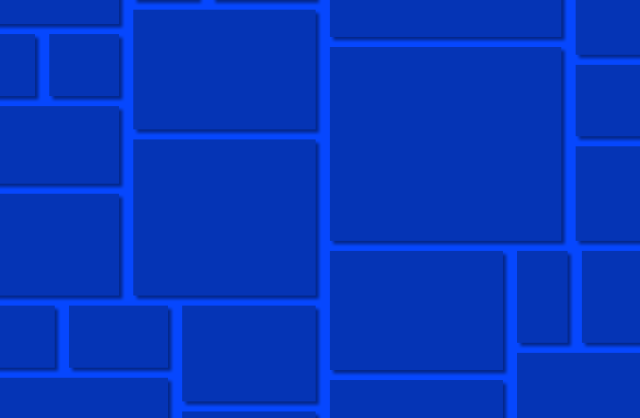
Give the GLSL for this background, as a Shadertoy shader.

```glsl
// A wall of flat blue tiles with soft drop shadows on a brighter blue ground.
// Each half is cut by a horizontal break, each part by a vertical seam, and each
// block is stacked with uneven rows; broad even rows are split into two tiles.

const vec3 GROUND_COLOR = vec3(0.025, 0.280, 0.995);
const vec3 TILE_COLOR   = vec3(0.018, 0.203, 0.710);

// Layout, in units of canvas height
const vec3 OUTER_EDGES  = vec3(-0.02, 0.785, 1.62);  // left, middle, right
const vec2 BREAK_HEIGHT = vec2(0.273, 0.404);        // per half
const vec2 UPPER_SEAMS  = vec2(0.315, 1.373);
const vec2 LOWER_SEAMS  = vec2(0.432, 1.233);
const vec4 UPPER_PITCH  = vec4(0.225, 0.334, 0.410, 0.210);  // per column
const vec4 LOWER_PITCH  = vec4(0.145, 0.213, 0.260, 0.205);
const float ROW_JITTER  = 0.20;
const float ROW_PHASE   = 1.25;
const float SPLIT_RATIO = 1.56;  // even rows broader than this are split
const float SPLIT_AT    = 0.40;
const int   MAX_ROWS    = 12;

// Gutters: narrow at upper left, wide at lower right to hold the shadow
const vec2 PAD_LOW  = vec2(0.004, 0.020);  // left, bottom
const vec2 PAD_HIGH = vec2(0.030, 0.004);  // right, top

const vec2  SHADOW_OFFSET  = vec2(0.008, -0.008);
const float SHADOW_SOFT    = 0.008;
const float SHADOW_OPACITY = 0.46;

// Distance of a row's near edge from the break
float rowEdge(int row, float pitch) {
    float k = float(row);
    return pitch * (k + ROW_JITTER * sin(k * ROW_PHASE));
}

// Cell containing p, as (low corner, high corner)
vec4 findCell(vec2 p) {
    // Half, band and column
    int side = p.x > OUTER_EDGES.y ? 1 : 0;
    float breakY = BREAK_HEIGHT[side];
    bool upper = p.y > breakY;
    float seam = upper ? UPPER_SEAMS[side] : LOWER_SEAMS[side];
    bool beyond = p.x > seam;
    vec2 xs = beyond ? vec2(seam, OUTER_EDGES[side + 1])
                     : vec2(OUTER_EDGES[side], seam);
    int column = 2 * side + (beyond ? 1 : 0);
    float pitch = upper ? UPPER_PITCH[column] : LOWER_PITCH[column];

    // Row, counted away from the break
    float depth = abs(p.y - breakY);
    int row = 0;
    for (int i = 1; i < MAX_ROWS; i++) {
        if (depth > rowEdge(i, pitch)) row = i;
    }
    vec2 span = vec2(rowEdge(row, pitch), rowEdge(row + 1, pitch));
    vec2 ys = upper ? breakY + span : breakY - span.yx;

    // Split broad rows
    bool broad = xs.y - xs.x > SPLIT_RATIO * (span.y - span.x);
    if (broad && row % 2 == 0) {
        float cut = mix(xs.x, xs.y, SPLIT_AT);
        xs = p.x < cut ? vec2(xs.x, cut) : vec2(cut, xs.y);
    }
    return vec4(xs.x, ys.x, xs.y, ys.y);
}

// Coverage of a box whose edges ramp over +-soft
float softBox(vec2 p, vec2 low, vec2 high, float soft) {
    vec2 inside = smoothstep(-soft, soft, p - low)
                * smoothstep(-soft, soft, high - p);
    return inside.x * inside.y;
}

void mainImage(out vec4 fragColor, in vec2 fragCoord) {
    vec2 p = fragCoord / iResolution.y;
    float halfPixel = 0.5 / iResolution.y;

    vec4 cell = findCell(p);
    vec2 low = cell.xy + PAD_LOW;
    vec2 high = cell.zw - PAD_HIGH;

    // Shadow on the ground, then the tile above it
    float shadow = softBox(p - SHADOW_OFFSET, low, high, SHADOW_SOFT);
    float tile = softBox(p, low, high, halfPixel);
    vec3 color = GROUND_COLOR * (1.0 - SHADOW_OPACITY * shadow);
    color = mix(color, TILE_COLOR, tile);

    fragColor = vec4(color, 1.0);
}
```
